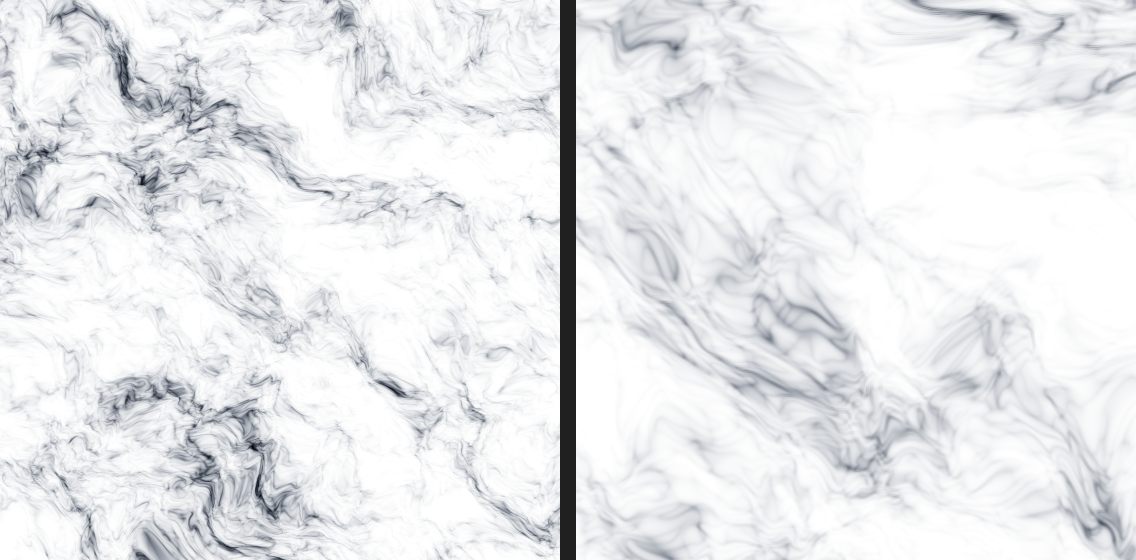
Left, the full canvas; right, a detail of the centre.
Reproduce this texture procedurally as a three.js fragment shader.

```glsl
// White marble with smoky blue-grey veins and fine torn filaments.
// A folded domain feeds octaves of creased gradient noise; their sum is the
// logarithm of an ink density, which absorbs light from a white ground.
varying vec2 vUv;

mat2 spin(float angle) {
  float c = cos(angle), s = sin(angle);
  return mat2(c, s, -s, c);
}

// Slope of one lattice corner times the offset from it
float corner(vec2 cell, vec2 offset) {
  float angle = 6.2832 * fract(sin(dot(cell, vec2(127.1, 311.7))) * 43758.5453);
  return dot(vec2(cos(angle), sin(angle)), offset);
}

// Gradient noise, centred on zero
float noise(vec2 p) {
  vec2 i = floor(p), f = fract(p);
  vec2 u = f * f * f * (f * (f * 6.0 - 15.0) + 10.0);
  vec2 e = vec2(1.0, 0.0);
  float low = mix(corner(i, f), corner(i + e.xy, f - e.xy), u.x);
  float high = mix(corner(i + e.yx, f - e.yx), corner(i + e.xx, f - e.xx), u.x);
  return mix(low, high, u.y);
}

// Fold the plane gently at large scales and harder at fine ones, to tear wisps
vec2 fold(vec2 p) {
  float scale = 1.3, amount = 0.28;
  for (int i = 0; i < 5; i++) {
    vec2 q = spin(float(i) * 1.7) * p * scale;
    p += amount / scale * vec2(noise(q + 3.7), noise(q + vec2(41.3, 17.9)));
    scale *= 2.1;
    amount *= 1.12;
  }
  return p;
}

// Sharp crest where the noise crosses zero, rounded by softness
float crease(vec2 p, float softness) {
  float n = noise(p) / 0.22;
  return 0.84 - pow(n * n + softness * softness, 0.25);
}

float inkDensity(vec2 uv) {
  vec2 p = uv * 2.7 + vec2(5.3, 8.1);
  vec2 folded = fold(p);

  // Broad cloudy patches
  float logInk = -2.72 + 1.9 * noise(p * 0.8 + 23.4);

  // Veins, then filaments
  float scale = 1.0, weight = 2.1;
  for (int i = 0; i < 6; i++) {
    float k = float(i);
    vec2 q = spin(0.5 + 0.6 * sin(2.3 * k)) * folded;
    q = q * vec2(0.6, 1.5) * scale + k * vec2(13.7, 29.3);
    logInk += weight * crease(q, 0.05 + 0.2 * exp2(-2.0 * k));
    scale *= 2.1;
    weight *= 0.82;
  }
  return max(exp(logInk) - 0.012, 0.0);
}

void main() {
  // Average four nearby samples to smooth the thinnest filaments
  vec3 color = vec3(0.0);
  for (int i = 0; i < 4; i++) {
    vec2 jitter = vec2(mod(float(i), 2.0), floor(float(i) * 0.5)) - 0.5;
    float ink = inkDensity(vUv + jitter * 0.001);
    color += 0.25 * exp(-ink * vec3(1.08, 1.0, 0.88));
  }
  gl_FragColor = vec4(color, 1.0);
}
```
